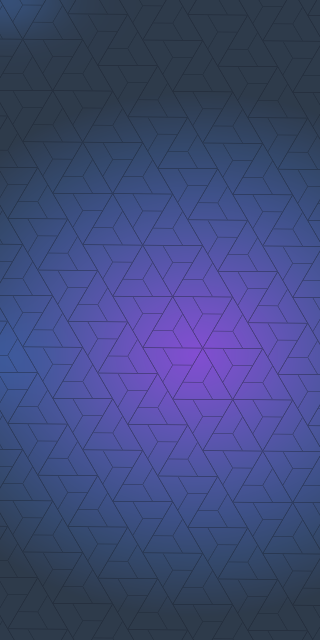
Give the GLSL for this background, as a Shadertoy shader.

```glsl
// Thin dark triangle tiling over a violet glow that fades through blue to slate.
// Slanted strips of triangles slide by half a tile, mirrored about one strip edge;
// each triangle holds a three-armed pinwheel that cuts it into three parts.

const vec2 ROW_STEP = vec2(0.1875, -0.0013);    // triangle side, strip to strip
const vec2 STRIP_STEP = vec2(0.09375, -0.1609); // triangle side along a strip
const vec2 LATTICE_ORIGIN = vec2(0.446, 1.234);
const vec2 GLOW_CENTRE = vec2(0.612, 0.893);
const vec3 LINE_COLOUR = vec3(0.10, 0.13, 0.18);

float segmentDistance(vec2 p, vec2 a, vec2 b) {
    vec2 ab = b - a;
    return length(p - a - ab * clamp(dot(p - a, ab) / dot(ab, ab), 0.0, 1.0));
}

// Coverage of a line that may be thinner than one pixel
float lineCoverage(float dist, float width, float pixel) {
    return clamp((0.5 * (width + pixel) - dist) / pixel, 0.0, min(1.0, width / pixel));
}

// Soft elliptical spot, 1 at its centre
float spot(vec2 p, vec2 centre, vec2 radius) {
    vec2 q = (p - centre) / radius;
    return exp(-dot(q, q));
}

// Colour ramp from the violet core out to slate
vec3 glowRamp(float r) {
    const vec3 colours[7] = vec3[7](
        vec3(0.51, 0.305, 0.82), vec3(0.445, 0.322, 0.765), vec3(0.365, 0.335, 0.695),
        vec3(0.295, 0.335, 0.615), vec3(0.243, 0.316, 0.535), vec3(0.205, 0.287, 0.43),
        vec3(0.18, 0.23, 0.295));
    const float radii[7] = float[7](0.0, 0.125, 0.255, 0.385, 0.505, 0.64, 0.82);
    vec3 colour = colours[0];
    for (int i = 1; i < 7; i++)
        colour = mix(colour, colours[i], clamp((r - radii[i - 1]) / (radii[i] - radii[i - 1]), 0.0, 1.0));
    return colour;
}

// Central glow with two bluer spots, at the left edge and the top left corner
vec3 background(vec2 p) {
    vec3 colour = glowRamp(length((p - GLOW_CENTRE) * vec2(0.85, 1.0)));
    colour = mix(colour, vec3(0.24, 0.37, 0.65), 0.6 * spot(p, vec2(0.0, 0.88), vec2(0.18, 0.14)));
    return mix(colour, vec3(0.22, 0.33, 0.51), 0.8 * spot(p, vec2(0.02, 2.0), vec2(0.18, 0.11)));
}

// Distances to the triangle edges (x) and to the pinwheel arms (y)
vec2 tilingDistances(vec2 p) {
    mat2 lattice = mat2(ROW_STEP, STRIP_STEP);
    vec2 cell = inverse(lattice) * (p - LATTICE_ORIGIN);

    // Every second strip, counted outwards from the mirror edge, slides by half
    float strip = floor(cell.x);
    float fromMirror = strip < 0.0 ? -strip - 1.0 : strip;
    cell.y += 0.5 * mod(fromMirror, 2.0);

    // Fold both halves of the cell onto one triangle
    cell = fract(cell);
    if (cell.x + cell.y > 1.0) cell = 1.0 - cell;
    vec2 q = lattice * cell;

    vec2 cornerA = ROW_STEP;
    vec2 cornerB = STRIP_STEP;
    float edges = min(segmentDistance(q, vec2(0.0), cornerA),
                  min(segmentDistance(q, vec2(0.0), cornerB), segmentDistance(q, cornerA, cornerB)));

    // Arms run from the hub to a third of the way along each side
    vec2 hub = (cornerA + cornerB) / 3.0;
    float arms = min(segmentDistance(q, hub, cornerA / 3.0),
                 min(segmentDistance(q, hub, (2.0 * cornerA + cornerB) / 3.0),
                     segmentDistance(q, hub, cornerB * 2.0 / 3.0)));
    return vec2(edges, arms);
}

void mainImage(out vec4 fragColor, in vec2 fragCoord) {
    float pixel = 1.0 / iResolution.x;
    vec2 p = fragCoord * pixel;
    vec2 dist = tilingDistances(p);

    float edgeInk = 0.74 * lineCoverage(dist.x, 0.0017, pixel);
    float armInk = 0.66 * lineCoverage(dist.y, 0.0015, pixel);
    vec3 colour = mix(background(p), LINE_COLOUR, max(edgeInk, armInk));
    fragColor = vec4(colour, 1.0);
}
```
